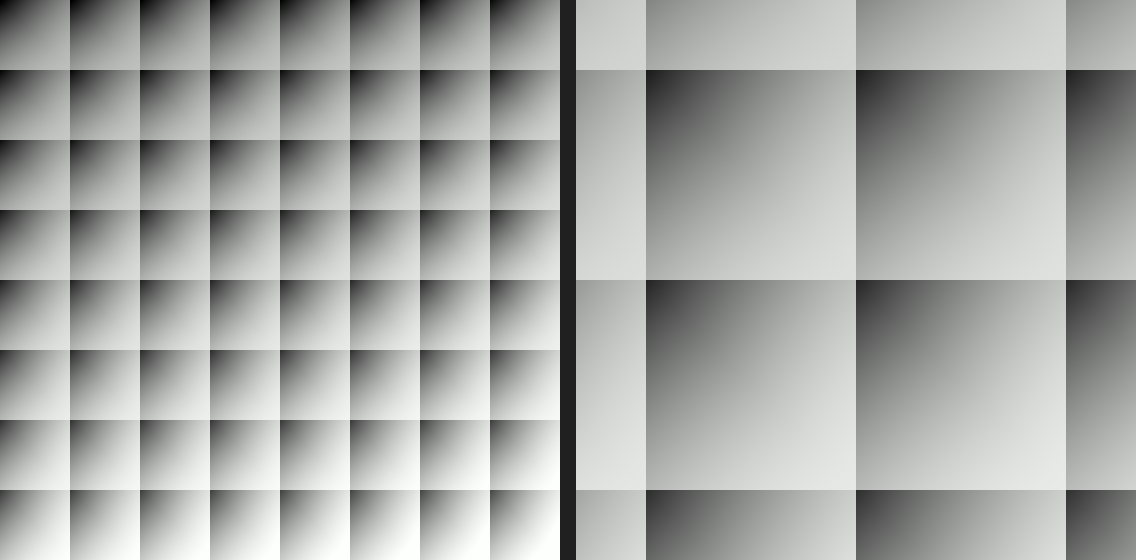
Left, the full canvas; right, a detail of the centre.
Reproduce this pattern procedurally as a WebGL 1 fragment shader.

```glsl
precision highp float;

uniform vec2 u_resolution;

const float TILES = 8.0;
const vec3 TINT = vec3(0.988, 1.0, 0.988);

// Rises from 0 to 1, steep at the start and flat at the end.
float easeOut(float t, float bend) {
  return t + bend * t * (1.0 - t);
}

// Diagonal ramp from the tile's top left corner, creased where u equals v.
float creasedRamp(vec2 local, float crease, float lean) {
  float ramp = 0.5 * (local.x + local.y);
  return ramp + crease * abs(local.x - local.y) + lean * (local.x - local.y);
}

// Brightness of the grid; p runs from the top left, 0 to 1.
float tileShade(vec2 p, float tiles) {
  vec2 grid = p * tiles;
  vec2 local = fract(grid);
  vec2 place = floor(grid) / (tiles - 1.0);

  // Lower tiles are lighter and brighten sooner along their top edge.
  float lean = mix(-0.04, 0.08, place.y);
  float ramp = creasedRamp(local, 0.05, lean);
  float base = -0.03 + 0.25 * place.y + 0.05 * place.x;
  return clamp(base + 0.78 * easeOut(ramp, 0.9), 0.0, 1.0);
}

void main() {
  // Average four samples to smooth the tile seams.
  float shade = 0.0;
  for (int i = 0; i < 2; i++) {
    for (int j = 0; j < 2; j++) {
      vec2 offset = 0.5 * vec2(float(i), float(j)) - 0.25;
      vec2 p = (gl_FragCoord.xy + offset) / u_resolution;
      shade += 0.25 * tileShade(vec2(p.x, 1.0 - p.y), TILES);
    }
  }
  gl_FragColor = vec4(shade * TINT, 1.0);
}
```
